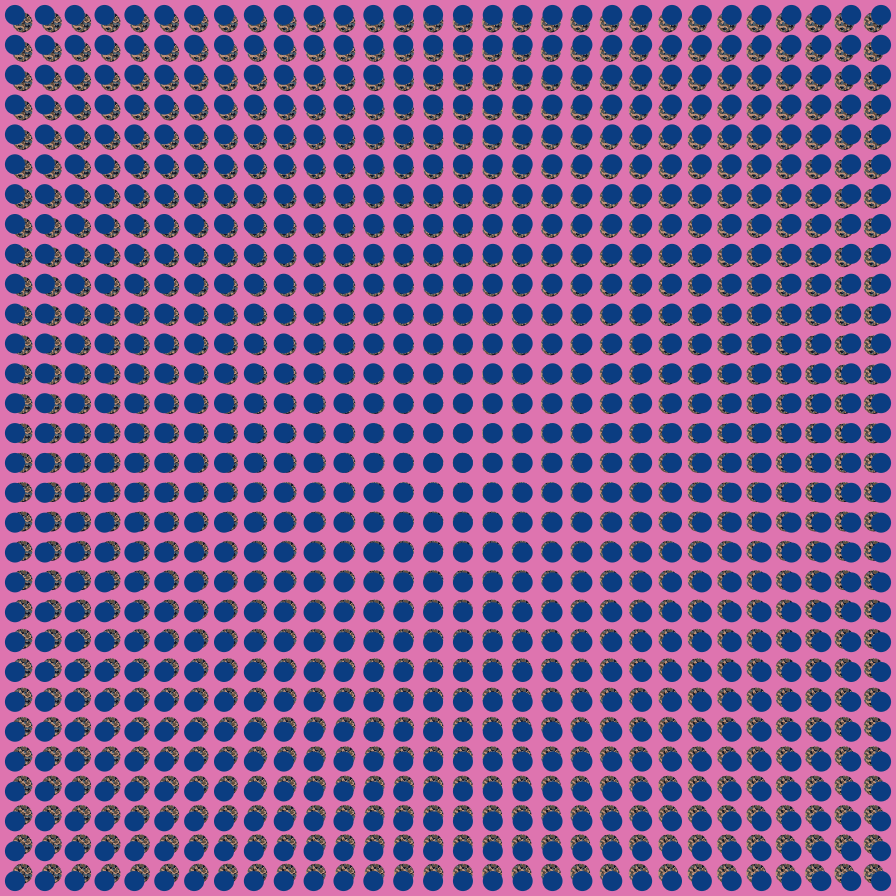
A WebGL 1 fragment shader for this pattern:

```glsl
precision highp float;
// A 30 by 30 grid of flat blue dots on pink. Behind it lies a second grid of
// mottled dots with a slightly tighter pitch, so crescents of it show on the
// side facing the canvas centre and widen steadily toward the borders.

uniform vec2 u_resolution;

#define REPEATS 30.0
#define DOT_RADIUS 0.335
#define PITCH_SHRINK 0.0172
#define MOTTLE_SCALE 8.0
#define PINK vec3(0.870, 0.455, 0.685)
#define BLUE vec3(0.045, 0.240, 0.505)
#define INK vec3(0.08, 0.09, 0.15)
#define SLATE vec3(0.30, 0.38, 0.44)
#define TAN vec3(0.74, 0.57, 0.47)
#define OLIVE vec3(0.38, 0.31, 0.25)

// Pseudo-random unit vector for a lattice point
vec2 latticeGradient(vec2 cell) {
  vec3 h = fract(cell.xyx * vec3(0.1031, 0.1030, 0.0973));
  h += dot(h, h.yzx + 33.33);
  float angle = 6.28318 * fract((h.x + h.y) * h.z);
  return vec2(cos(angle), sin(angle));
}

// Gradient noise, roughly -0.7 to 0.7
float gradientNoise(vec2 p) {
  vec2 cell = floor(p);
  vec2 f = fract(p);
  vec2 fade = f * f * f * (f * (f * 6.0 - 15.0) + 10.0);
  vec2 right = vec2(1.0, 0.0);
  vec2 up = vec2(0.0, 1.0);
  float a = dot(latticeGradient(cell), f);
  float b = dot(latticeGradient(cell + right), f - right);
  float c = dot(latticeGradient(cell + up), f - up);
  float d = dot(latticeGradient(cell + 1.0), f - 1.0);
  return mix(mix(a, b, fade.x), mix(c, d, fade.x), fade.y);
}

// Centre of the nearest grid cell, kept inside the outermost repeats
vec2 nearestCentre(vec2 p) {
  float outermost = 0.5 * REPEATS - 0.5;
  return clamp(floor(p) + 0.5, -outermost, outermost);
}

// Antialiased coverage of a dot, with the pixel size in cell units
float dotCoverage(vec2 offset, float pixel) {
  return clamp(0.5 + (DOT_RADIUS - length(offset)) / pixel, 0.0, 1.0);
}

// Speckled surface shared by every rear dot: darker right, warmer left
vec3 mottledColor(vec2 local) {
  vec2 q = local * MOTTLE_SCALE + 40.0;
  float hue = gradientNoise(q) - 0.35 * local.x;
  float light = gradientNoise(q * 1.5 + 17.3);
  float shadow = gradientNoise(q * 1.2 + 61.7) + 0.45 * local.x;
  vec3 color = mix(SLATE, OLIVE, smoothstep(-0.25, 0.15, hue));
  color = mix(color, TAN, smoothstep(-0.05, 0.3, light));
  return mix(color, INK, smoothstep(0.1, 0.35, shadow));
}

void main() {
  // Cell units measured from the canvas centre
  float side = min(u_resolution.x, u_resolution.y);
  float pixel = REPEATS / side;
  vec2 p = (gl_FragCoord.xy - 0.5 * u_resolution) * pixel;

  // Rear grid with the tighter pitch
  float rearPitch = 1.0 - PITCH_SHRINK;
  vec2 rear = p - nearestCentre(p / rearPitch) * rearPitch;
  vec3 color = mix(PINK, mottledColor(rear), dotCoverage(rear, pixel));

  // Front grid of plain dots
  vec2 front = p - nearestCentre(p);
  color = mix(color, BLUE, dotCoverage(front, pixel));

  gl_FragColor = vec4(color, 1.0);
}
```
